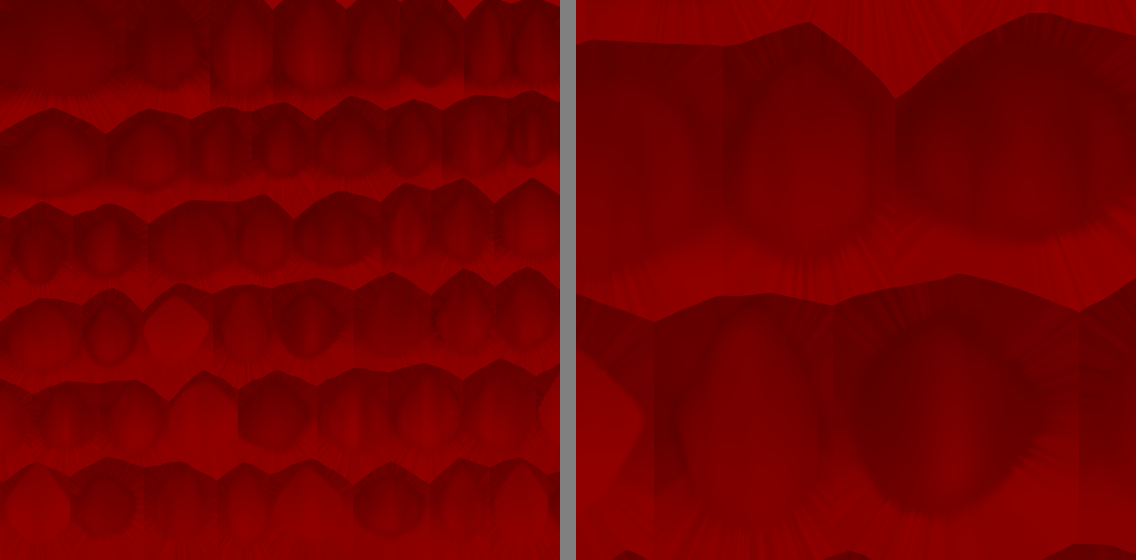
Left, the full canvas; right, a detail of the centre.
This texture map is drawn by a Shadertoy shader. Its source:

```glsl
const float ROWS = 6.0;
const float COLUMNS = 8.0;
const float ROW_PITCH = 0.16;
const float FIRST_ROW = 0.022;
const float ROW_TILT = 0.06;
const float BORDER_JITTER = 0.34;
const float DIP_MIN = 0.008;
const float DIP_MAX = 0.052;
const float SHADE_RED = 0.375;
const float BODY_RED = 0.375;
const float GLOW_RED = 0.565;
const float RIM_DEPTH = 0.06;
const float STREAK_DEPTH = 0.05;
const float FOLD_DEPTH = 0.075;
const float SEAM_DEPTH = 0.018;
const float HOOD_CHANCE = 0.28;

float hash(vec2 p) {
    return fract(sin(dot(p, vec2(127.1, 311.7))) * 43758.5453);
}

float noise(vec2 p) {
    vec2 i = floor(p), f = fract(p);
    f = f * f * (3.0 - 2.0 * f);
    return mix(mix(hash(i), hash(i + vec2(1, 0)), f.x),
               mix(hash(i + vec2(0, 1)), hash(i + vec2(1, 1)), f.x), f.y);
}

// Height of a row's upper line before it is scalloped, measured downward
float rowTop(float x, float row) {
    if (row < 0.5) return -0.05 + 0.045 * x;
    float tilt = ROW_TILT * (0.5 - x) * max(sin(0.628 * row), 0.0);
    return FIRST_ROW + ROW_PITCH * row + tilt;
}

// Upper rows crowd their scales toward the right
float columnCoord(float x, float row) {
    float squeeze = max(0.0, 4.0 - 1.3 * row);
    float shift = abs(row - 4.0) < 0.5 ? 0.5 : 0.0;
    return x * (COLUMNS - squeeze) + squeeze * x * x + shift;
}

float border(float i, float row) {
    return i + BORDER_JITTER * (hash(vec2(i, row + 3.0)) - 0.5);
}

// Scale index, and position across the scale from -1 to 1
vec2 findScale(float x, float row) {
    float c = columnCoord(x, row);
    float i = floor(c);
    if (c < border(i, row)) i -= 1.0;
    else if (c >= border(i + 1.0, row)) i += 1.0;
    float left = border(i, row), right = border(i + 1.0, row);
    return vec2(i, 2.0 * (c - left) / (right - left) - 1.0);
}

// Arched upper edge, dipping where neighbouring scales meet
float scallopEdge(float x, float row, vec2 scale) {
    float corner = scale.x + step(0.0, scale.y);
    float dip = mix(DIP_MIN, DIP_MAX, hash(vec2(corner, row + 17.0)));
    float peak = 0.014 * (hash(vec2(scale.x, row + 29.0)) - 0.6);
    float a = 1.0 - abs(scale.y);
    float rise = a * (1.35 - 0.35 * a);
    float chips = 0.004 * (noise(vec2(x * 60.0, row * 7.0)) - 0.5);
    return rowTop(x, row) + mix(dip, peak, rise) + chips;
}

float scaleRed(vec2 p, float row, vec2 scale) {
    float top = rowTop(p.x, row);
    float v = (p.y - top) / (rowTop(p.x, row + 1.0) - top);
    float u = scale.y;
    vec2 id = vec2(scale.x, row);
    float lower = row / (ROWS - 1.0);
    float vary = hash(id + 41.0);

    // Shaded hollow that brightens toward the lower lip
    float lip = mix(1.02, 0.88, lower) + 0.14 * (vary - 0.5);
    float glow = smoothstep(lip - mix(0.3, 0.65, lower), lip, v);
    float lit = GLOW_RED - 0.035 * noise(p * 9.0 + 3.0 * row);
    float outer = mix(SHADE_RED + 0.012 * row, lit, glow);

    // Fine streaks fanning out around the body
    vec2 q = vec2(u - 0.2 * (vary - 0.5), v - 0.5);
    float angle = atan(q.x, -1.6 * q.y);
    float seed = 7.0 * scale.x + 31.0 * row;
    float fine = noise(vec2(angle * 30.0, seed));
    float coarse = noise(vec2(angle * 8.0, seed + 3.0));
    float patchy = smoothstep(0.35, 0.6, noise(p * 12.0 + 5.0));
    outer += STREAK_DEPTH * ((fine - 0.55) * patchy + 0.5 * (coarse - 0.6));

    // Teardrop body with a ragged outline and soft vertical folds
    float width = mix(0.5, 0.98, smoothstep(0.0, 0.5, v)) * mix(0.86, 1.08, hash(id + 53.0));
    float d = length(vec2(q.x / width, q.y / mix(0.4, 0.49, vary)));
    d += 0.2 * (noise(p * 26.0) - 0.5) + 0.09 * (fine - 0.5) * patchy;
    float fold = noise(vec2(u * 2.8 + 9.0 * scale.x, v * 1.5 + 5.0 * row)) - 0.5;
    float crease = smoothstep(0.3, 0.0, abs(noise(vec2(u * 3.5 + seed, v * 1.2)) - 0.5));
    float inner = BODY_RED + 0.013 * row + 0.1 * smoothstep(0.2, 1.0, v);
    inner += FOLD_DEPTH * fold + 0.05 * (vary - 0.5) - 0.018 * crease;
    inner += 0.03 * exp(-6.0 * dot(q, q));

    // Some lower scales carry a bright body beneath a dark hood
    float hooded = step(2.5, row) * step(hash(id + 67.0), HOOD_CHANCE);
    float bright = GLOW_RED - 0.07 * (1.0 - smoothstep(0.1, 0.8, v)) + 0.04 * fold;
    inner = mix(inner, bright, hooded);

    float body = 1.0 - smoothstep(0.84, 0.84 + mix(0.09, 0.26, hash(id + 83.0)), d);
    float rim = exp(-pow((d - 0.84) / 0.15, 2.0)) * (1.0 - hooded);
    float red = mix(outer, inner, body) - RIM_DEPTH * rim * (0.45 + fold);

    // Seams between neighbours and shadow beneath the upper edge
    red += SEAM_DEPTH * u * abs(u) * (1.0 - 0.6 * glow);
    red -= 0.02 * exp(-v * v * 40.0);
    return clamp(red, 0.34, GLOW_RED);
}

void mainImage(out vec4 fragColor, in vec2 fragCoord) {
    vec2 p = fragCoord / iResolution.xy;
    p.y = 1.0 - p.y;
    float soft = 0.6 / iResolution.y;

    // Each lower row overlaps the one above it
    float red = GLOW_RED;
    for (float row = 0.0; row < ROWS; row++) {
        vec2 scale = findScale(p.x, row);
        float edge = scallopEdge(p.x, row, scale);
        float cover = smoothstep(-soft, soft, p.y - edge);
        red = mix(red, scaleRed(p, row, scale), cover);
    }
    fragColor = vec4(red, 0.0, 0.0, 1.0);
}
```
